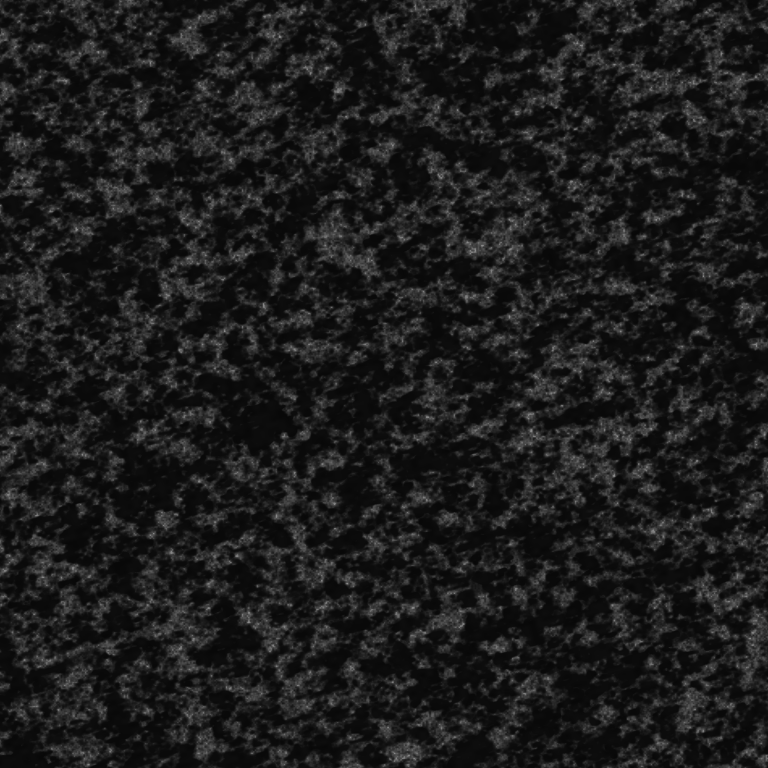
Write a three.js fragment shader that draws this texture.

```glsl
// Dark porous lava rock: ragged pits sunk into a grainy, faintly lit crust.
// Cellular noise carves the pits, layered value noise roughens the walls,
// and fine mineral grain breaks up the light on the raised parts.

varying vec2 vUv;

const vec3  PIT_COLOR    = vec3(0.042);
const vec3  CRUST_COLOR  = vec3(0.275);
const float TILT         = 0.24;   // slope of the grain, radians
const float STRETCH      = 1.35;   // elongation along the slope
const float PORE_SCALE   = 36.0;   // pores across the canvas
const float CAVITY_SCALE = 5.0;    // cells that may hold a large cavity
const float CAVITY_SHARE = 0.09;
const float ROUGH_SCALE  = 42.0;   // coarsest wall roughness
const float GRAIN_SCALE  = 250.0;
const float CRUST_LOW    = 0.37;   // height where light begins
const float CRUST_HIGH   = 0.80;   // height of full light

float hash(vec2 p) {
  vec3 q = fract(vec3(p.xyx) * 0.1031);
  q += dot(q, q.yzx + 33.33);
  return fract((q.x + q.y) * q.z);
}

vec2 hash2(vec2 p) {
  return vec2(hash(p), hash(p + 71.7));
}

float valueNoise(vec2 p) {
  vec2 i = floor(p);
  vec2 f = fract(p);
  f = f * f * (3.0 - 2.0 * f);
  float low  = mix(hash(i), hash(i + vec2(1.0, 0.0)), f.x);
  float high = mix(hash(i + vec2(0.0, 1.0)), hash(i + 1.0), f.x);
  return mix(low, high, f.y);
}

// Distance to the nearest cell centre, and that cell's random value.
vec2 cellular(vec2 p) {
  vec2 base = floor(p);
  vec2 nearest = vec2(8.0, 0.0);
  for (int y = -1; y <= 1; y++) {
    for (int x = -1; x <= 1; x++) {
      vec2 cell = base + vec2(float(x), float(y));
      float d = length(cell + hash2(cell) - p);
      if (d < nearest.x) nearest = vec2(d, hash(cell + 19.3));
    }
  }
  return nearest;
}

// Wall roughness with nearly even strength over its octaves.
float roughness(vec2 p) {
  float sum = 0.0;
  float total = 0.0;
  float weight = 1.0;
  p *= ROUGH_SCALE;
  for (int i = 0; i < 3; i++) {
    sum += weight * valueNoise(p);
    total += weight;
    weight *= 0.9;
    p = p * 2.03 + 17.7;
  }
  return sum / total;
}

void main() {
  // Tilted, stretched rock space, kept positive for the hash
  float c = cos(TILT);
  float s = sin(TILT);
  vec2 rock = mat2(c, -s, s, c) * vUv;
  rock = rock * vec2(1.0, STRETCH) + 3.0;

  // Ragged displacement of the pit outlines
  vec2 ragged = vec2(valueNoise(rock * 85.0), valueNoise(rock * 85.0 + 41.0)) - 0.5;
  ragged += 0.6 * (vec2(valueNoise(rock * 170.0), valueNoise(rock * 170.0 + 23.0)) - 0.5);

  // Height: rough walls rise between small pores
  vec2 pore = cellular(rock * PORE_SCALE + ragged * 0.6);
  float height = roughness(rock);
  height += 0.34 * (pore.x - 0.45) + 0.03 * (pore.y - 0.5);
  height += 0.06 * (valueNoise(rock * 7.0) - 0.5);

  // A few large cavities
  vec2 cavity = cellular(rock * CAVITY_SCALE + ragged * 0.16);
  float radius = mix(0.14, 0.26, cavity.y / CAVITY_SHARE);
  float hollow = 1.0 - smoothstep(radius - 0.05, radius + 0.05, cavity.x);
  height -= 0.28 * hollow * step(cavity.y, CAVITY_SHARE);

  // Light on the crust, broken by two sizes of mineral grain
  float crust = smoothstep(CRUST_LOW, CRUST_HIGH, height);
  float grain = 0.55 * valueNoise(vUv * GRAIN_SCALE + 5.0)
              + 0.45 * valueNoise(vUv * GRAIN_SCALE * 1.9 + 63.0);
  float light = crust * (0.15 + 1.6 * grain);
  float glint = smoothstep(0.68, 0.90, grain) * crust * 0.5;

  // Faint mottling keeps the pit floors from going flat
  vec3 floorColor = PIT_COLOR * (0.75 + 0.5 * valueNoise(rock * 110.0));
  gl_FragColor = vec4(mix(floorColor, CRUST_COLOR, light + glint), 1.0);
}
```
